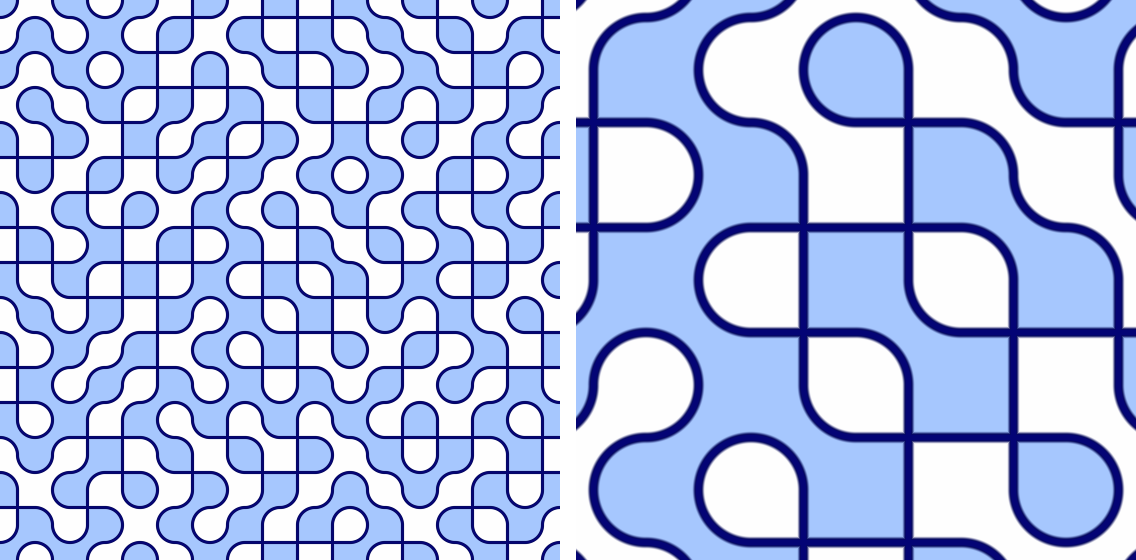
Left: the whole. Right: its middle third, enlarged.
A three.js fragment shader for this pattern:

```glsl
// Two-colour Truchet tiling: every square cell holds either two quarter arcs
// or a straight crossing, chosen by hash. Lattice corners alternate in colour
// like a checkerboard, so the regions between the outlines fill consistently.

varying vec2 vUv;

const float CELLS = 16.0;          // cells per side, even so that colours wrap
const float CROSS_SHARE = 0.33;    // share of cells with a straight crossing
const float HALF_LINE = 0.045;     // half the outline width, in cells
const float SOFTNESS = 0.018;      // half the width of the smoothed edge, in cells
const float SEED = 7.0;

const vec3 WHITE = vec3(0.995);
const vec3 SKY = vec3(0.65, 0.78, 0.995);
const vec3 NAVY_CORE = vec3(0.015, 0.015, 0.46);
const vec3 NAVY_RIM = vec3(0.015, 0.03, 0.36);

float hash(vec2 p, float salt) {
  vec3 q = fract(vec3(p.xyx + salt + SEED) * vec3(0.1031, 0.1030, 0.0973));
  q += dot(q, q.yzx + 33.33);
  return fract((q.x + q.y) * q.z);
}

// Crossing: x is the distance to the outline, y the colour parity.
vec2 crossCell(vec2 cell, vec2 p) {
  vec2 offset = abs(p - 0.5);
  vec2 corner = cell + step(0.5, p);
  return vec2(min(offset.x, offset.y), mod(corner.x + corner.y, 2.0));
}

// Two arcs around opposite corners, mirrored when flip is 1.
vec2 arcCell(vec2 cell, vec2 p, float flip) {
  p.x = mix(p.x, 1.0 - p.x, flip);
  if (p.x + p.y > 1.0) p = 1.0 - p;
  float d = length(p) - 0.5;
  float parity = mod(cell.x + cell.y + flip + step(0.0, d), 2.0);
  return vec2(abs(d), parity);
}

void main() {
  vec2 grid = vUv * CELLS;
  vec2 cell = mod(floor(grid), CELLS);
  vec2 p = fract(grid);

  float flip = step(0.5, hash(cell, 19.0));
  bool isCross = hash(cell, 53.0) < CROSS_SHARE;
  vec2 shape = isCross ? crossCell(cell, p) : arcCell(cell, p, flip);

  // Fill, then the outline, slightly deeper towards its rim.
  vec3 fill = mix(SKY, WHITE, shape.y);
  vec3 ink = mix(NAVY_CORE, NAVY_RIM, smoothstep(0.4, 0.8, shape.x / HALF_LINE));
  float line = 1.0 - smoothstep(HALF_LINE - SOFTNESS, HALF_LINE + SOFTNESS, shape.x);
  gl_FragColor = vec4(mix(fill, ink, line), 1.0);
}
```
